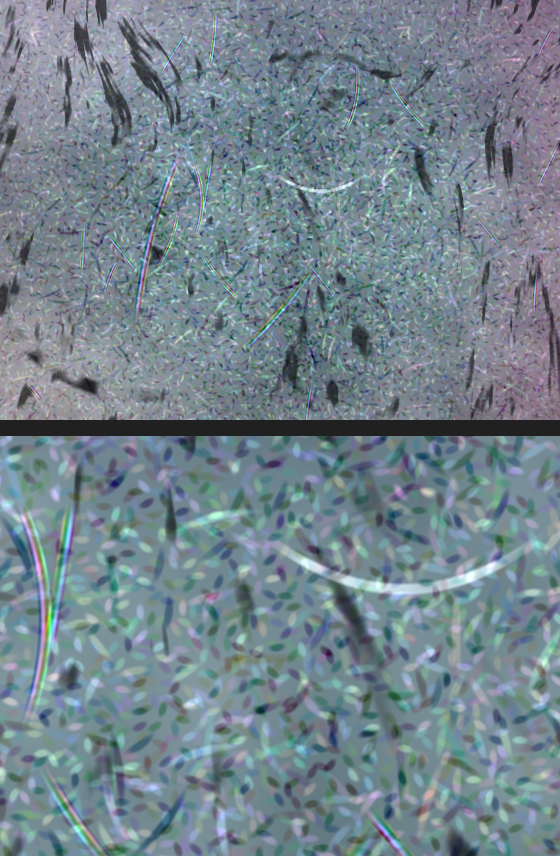
Top: the whole. Bottom: its middle third, enlarged.
A Shadertoy shader for this texture:

```glsl
// Polarised-light view of a matted crystal film: layers of tiny tinted flakes
// scattered on jittered grids, dark ragged pits, and a few long iridescent
// fibres over a blue-grey ground that turns warmer and softer at the rim.

float hash(vec2 p) {
    return fract(sin(dot(p, vec2(127.1, 311.7))) * 43758.5453);
}

vec2 hash2(vec2 p) {
    return vec2(hash(p), hash(p + 41.3));
}

float noise(vec2 p) {
    vec2 i = floor(p), f = fract(p);
    f = f * f * (3.0 - 2.0 * f);
    return mix(mix(hash(i), hash(i + vec2(1, 0)), f.x),
               mix(hash(i + vec2(0, 1)), hash(i + vec2(1, 1)), f.x), f.y);
}

vec2 rotate(vec2 p, float a) {
    float c = cos(a), s = sin(a);
    return vec2(c * p.x + s * p.y, c * p.y - s * p.x);
}

vec3 rainbow(float t) {
    return cos(6.2832 * (t + vec3(0.0, 0.33, 0.67)));
}

// Sum of light and dark slivers; size is their half length and width in cells
vec3 flakes(vec2 p, float scale, vec2 size, float spread, float share, float soft) {
    p *= scale;
    vec2 cell = floor(p);
    vec3 sum = vec3(0);
    for (int y = -1; y <= 1; y++)
    for (int x = -1; x <= 1; x++) {
        vec2 id = cell + vec2(x, y);
        vec2 kind = hash2(id + scale);
        vec2 d = p - id - hash2(id + 7.7);
        float grain = 1.1 + 1.6 * (noise(id / scale * 4.0) - 0.5);
        d = rotate(d, grain + (kind.x - 0.5) * spread);
        d.y += (kind.y - 0.5) * 0.3 * d.x * d.x;
        float cover = 1.0 - smoothstep(1.0 - soft, 1.0, length(d / size));
        cover *= step(hash(id + 19.1), share);
        float shade = kind.y * 2.0 - 1.0;
        sum += cover * (shade + 0.3 * rainbow(hash(id + 3.3)));
    }
    return sum;
}

// Position along and across a bent fibre: x is its coverage, y the offset in widths
vec2 fibre(vec2 p, vec2 centre, float angle, float halfLen, float width, float bend) {
    vec2 d = rotate(p - centre, angle);
    d.y -= bend * d.x * d.x;
    float taper = 1.0 - smoothstep(0.5, 1.0, abs(d.x) / halfLen);
    float across = d.y / width;
    return vec2(taper * (1.0 - smoothstep(0.4, 1.0, abs(across))), across);
}

// Coloured filaments with a dark flank, broken up along their length
vec3 sheen(vec2 f, float seed, float gaps) {
    float strand = 0.5 + 0.5 * sin(f.y * 7.0 + seed * 6.0);
    vec3 light = 0.34 * (strand - 0.3) + 0.16 * rainbow(f.y * 0.6 + seed);
    return f.x * (light * (0.4 + gaps) - 0.16 * smoothstep(0.2, 0.8, f.y));
}

void mainImage(out vec4 fragColor, in vec2 fragCoord) {
    vec2 p = fragCoord / iResolution.y;
    vec2 uv = fragCoord / iResolution.xy;
    float rim = smoothstep(0.2, 0.75, length((uv - vec2(0.52, 0.48)) * vec2(1.15, 1.0)));

    // Ground colour and broad light
    vec3 col = mix(vec3(0.43, 0.52, 0.55), vec3(0.53, 0.52, 0.56), rim);
    col += vec3(0.04, -0.03, 0.0) * smoothstep(0.75, 1.0, uv.x);
    col += vec3(0.0, 0.0, 0.03) * smoothstep(0.4, 1.0, uv.y);
    col += 0.13 * smoothstep(0.45, 0.0, length(uv - vec2(0.0, 0.95)));
    col += vec3(0.14, 0.13, 0.11) * smoothstep(0.4, 0.0, length(uv - vec2(0.02, 0.04)));
    col += 0.12 * (noise(p * 4.0) - 0.5) + 0.1 * (noise(p * 13.0 + 5.0) - 0.5);

    // Flakes from fine to long
    float soft = mix(0.65, 0.95, rim);
    vec3 texture_ = 0.19 * flakes(p, 95.0, vec2(0.8, 0.4), 5.0, 0.95, soft);
    texture_ += 0.16 * flakes(p + 3.1, 52.0, vec2(0.9, 0.24), 3.0, 0.7, soft);
    texture_ += 0.22 * flakes(p + 6.2, 24.0, vec2(0.95, 0.12), 2.2, 0.35, soft);
    col += texture_ * mix(1.0, 0.75, rim);

    // Dark pits, ragged and drawn out along the grain
    vec2 q = rotate(p, 1.2 + 0.5 * noise(p * 3.0));
    float pit = noise(q * vec2(14.0, 30.0)) + 0.35 * (noise(q * vec2(45.0, 110.0)) - 0.5);
    pit *= 0.75 + 0.4 * noise(p * 5.0 + 9.0);
    col *= 1.0 - 0.6 * smoothstep(0.72, 0.95, pit);

    // Scattered fibres, mostly steep
    float gaps = noise(p * 60.0);
    for (int i = 0; i < 18; i++) {
        vec2 seed = vec2(float(i) * 1.7, 4.0);
        vec2 kind = hash2(seed + 11.0);
        float angle = kind.x < 0.3 ? -0.9 : 0.7 + kind.x;
        vec2 f = fibre(p, hash2(seed) * vec2(1.33, 1.0), angle,
                       0.03 + 0.07 * kind.y, 0.007, 5.0 * (kind.y - 0.5));
        col += sheen(f, kind.y, gaps);
    }

    // Large fibres: two long strands, a pale hair and a dark curl
    col += sheen(fibre(p, vec2(0.36, 0.44), 1.32, 0.25, 0.012, -0.4), 0.2, gaps);
    col += sheen(fibre(p, vec2(0.66, 0.25), 0.85, 0.15, 0.011, 0.5), 0.6, gaps);
    col += 0.4 * (0.4 + gaps) * fibre(p, vec2(0.765, 0.545), 0.0, 0.12, 0.006, 3.5).x;
    float curl = fibre(p, vec2(0.19, 0.09), -0.4, 0.22, 0.022, 1.3).x;
    col *= 1.0 - 0.75 * curl * smoothstep(0.2, 0.7, noise(p * 28.0));

    fragColor = vec4(clamp(col, 0.04, 1.0), 1.0);
}
```
